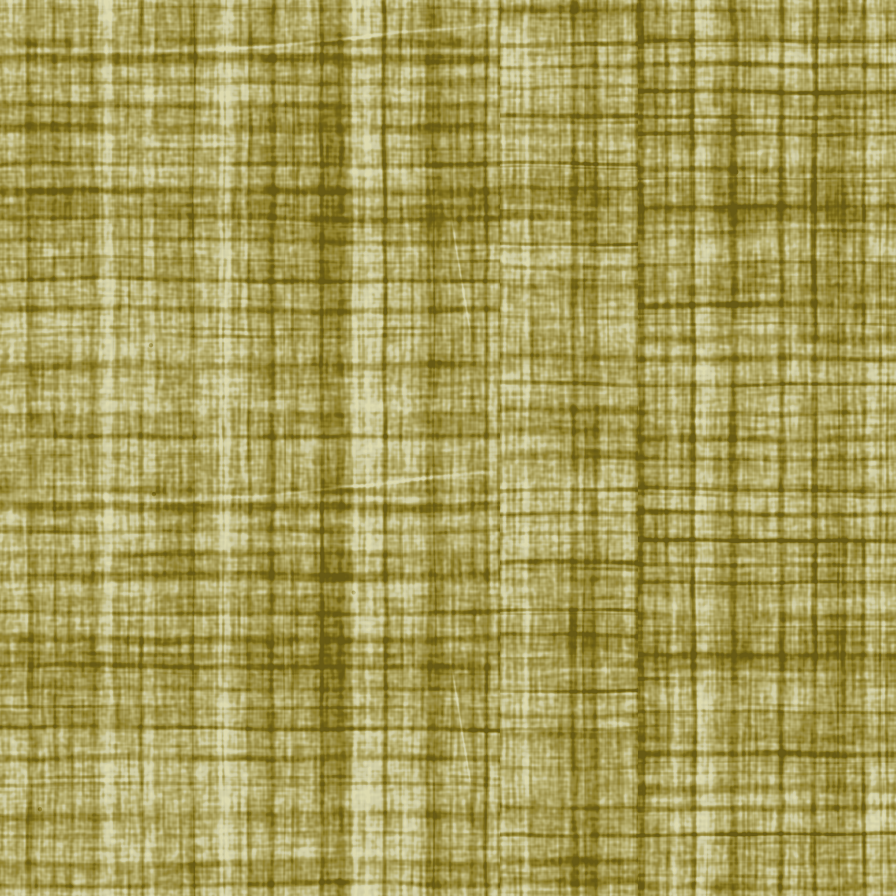
Reproduce this texture procedurally as a three.js fragment shader.

```glsl
#define REPEATS 2.0
#define COLUMNS 41.0
#define ROWS 18.0
#define SEAM_A 0.558
#define SEAM_B 0.712
#define BASE_TONE 3.75
#define COLUMN_DARK 2.8
#define ROW_DARK 3.3
#define STRIP_GAIN 1.6
#define WEAVE_GAIN 2.0
#define WEAR 1.0

varying vec2 vUv;

const vec3 UMBER = vec3(0.48, 0.42, 0.09);
const vec3 OLIVE = vec3(0.57, 0.51, 0.17);
const vec3 OCHRE = vec3(0.61, 0.56, 0.27);
const vec3 STRAW = vec3(0.68, 0.64, 0.37);
const vec3 REED = vec3(0.75, 0.72, 0.48);
const vec3 CREAM = vec3(0.81, 0.80, 0.64);

float hash(vec2 p) {
  vec3 q = fract(vec3(p.xyx) * vec3(0.1031, 0.1030, 0.0973));
  q += dot(q, q.yzx + 33.33);
  return fract((q.x + q.y) * q.z);
}

float corner(vec2 cell, vec2 offset) {
  float a = 6.2832 * hash(cell);
  return dot(vec2(cos(a), sin(a)), offset);
}

// Gradient noise, about -0.7 to 0.7
float noise(vec2 p) {
  vec2 i = floor(p), f = fract(p), e = vec2(1.0, 0.0);
  vec2 s = f * f * f * (f * (f * 6.0 - 15.0) + 10.0);
  return mix(mix(corner(i, f), corner(i + e, f - e), s.x),
             mix(corner(i + e.yx, f - e.yx), corner(i + 1.0, f - 1.0), s.x), s.y);
}

// Dark lines with jittered place, width and strength
float fibres(float u, float count, float seed) {
  u *= count;
  float sum = 0.0;
  for (int k = -1; k <= 1; k++) {
    float cell = floor(u) + float(k);
    float id = mod(cell, count);
    float centre = cell + 0.5 + 0.6 * (hash(vec2(id, seed)) - 0.5);
    float width = mix(0.07, 0.2, hash(vec2(id, seed + 1.0)));
    float d = abs(u - centre) / width;
    sum += mix(0.25, 1.0, hash(vec2(id, seed + 2.0))) * exp(-d * d * d);
  }
  return sum;
}

// Strips of random tone, -0.5 to 0.5
float strips(float u, float count, float seed) {
  u *= count;
  float i = floor(u);
  float a = hash(vec2(mod(i, count), seed));
  float b = hash(vec2(mod(i + 1.0, count), seed));
  return mix(a, b, smoothstep(0.4, 0.6, fract(u))) - 0.5;
}

float band(float u, float centre, float halfWidth) {
  return 1.0 - smoothstep(halfWidth - 0.002, halfWidth + 0.002, abs(u - centre));
}

float line(float d, float width) {
  return exp(-d * d / (width * width));
}

vec3 ramp(float t) {
  vec3 c = mix(UMBER, OLIVE, clamp(t, 0.0, 1.0));
  c = mix(c, OCHRE, clamp(t - 1.0, 0.0, 1.0));
  c = mix(c, STRAW, clamp(t - 2.0, 0.0, 1.0));
  c = mix(c, REED, clamp(t - 3.0, 0.0, 1.0));
  c = mix(c, CREAM, clamp(t - 4.0, 0.0, 1.0));
  return c * (1.0 + 0.1 * clamp(t, -1.5, 0.0) + 0.05 * clamp(t - 5.0, 0.0, 1.5));
}

void main() {
  vec2 p = vec2(vUv.x, 1.0 - vUv.y);
  float x = p.x + 0.003 * noise(p * vec2(6.0, 3.5)) + 0.0014 * noise(p * vec2(30.0, 11.0));
  float y = p.y + 0.006 * noise(p * vec2(4.0, 6.0) + 9.0) + 0.002 * noise(p * vec2(13.0, 30.0));
  float panel = step(SEAM_A, p.x) + step(SEAM_B, p.x);
  float row = y * REPEATS;
  float r = mod(y, 1.0 / REPEATS);
  float tone = BASE_TONE;

  // Upright and level strips of the two crossed layers
  tone += STRIP_GAIN * strips(x, 47.0, 3.0);
  tone += STRIP_GAIN * strips(row, 23.0, 11.0 + 7.0 * panel);
  tone += 1.4 * band(x, 0.122, 0.011) + 0.9 * band(x, 0.26, 0.016);
  tone += 0.9 * band(x, 0.408, 0.018) + 0.8 * band(x, 0.455, 0.014);
  tone += 1.3 * band(x, 0.575, 0.014) + 0.4 * band(x, 0.82, 0.07);
  tone -= 1.3 * band(x, 0.037, 0.006) + 1.0 * band(x, 0.37, 0.014) + 1.1 * band(x, 0.485, 0.009);
  tone -= 1.0 * band(x, 0.66, 0.008) + 0.9 * band(x, 0.727, 0.018) + 1.4 * band(x, 0.932, 0.007);
  tone -= (0.7 + noise(p * vec2(5.0, 3.0))) * band(r, 0.218, 0.028);

  // Fibres, fading unevenly along their length
  float fadeX = 1.0 + 0.9 * noise(vec2(x * 40.0, p.y * 9.0));
  float fadeY = 1.0 + 0.9 * noise(vec2(p.x * 9.0, y * 40.0) + 40.0);
  tone -= COLUMN_DARK * fadeX * (fibres(x, COLUMNS, 21.0) + 0.5 * fibres(x, 73.0, 31.0));
  tone -= ROW_DARK * fadeY * (fibres(row, ROWS, 41.0 + 5.0 * panel) + 0.4 * fibres(row, 31.0, 61.0 + 5.0 * panel));

  // Overlapped panel edges
  tone -= 1.2 * line(p.x - SEAM_A, 0.003) + 0.9 * line(p.x - SEAM_B, 0.004);

  // Folds and pale scratches in each repeat
  float leftPart = 1.0 - smoothstep(0.54, 0.57, p.x);
  float lift = 0.03 * smoothstep(0.2, 0.58, p.x);
  tone -= 2.6 * leftPart * line(r - 0.064, 0.0035);
  tone += 2.4 * leftPart * smoothstep(0.02, 0.4, p.x) * line(r - 0.057 + lift, 0.002);
  float scratch = smoothstep(0.23, 0.26, r) * (1.0 - smoothstep(0.36, 0.385, r));
  tone += 2.0 * scratch * line(p.x - 0.502 - 0.16 * (r - 0.23), 0.0013);

  // Cloudy wear and fine thread grain
  tone += WEAR * (noise(p * 7.0 + 3.0) + noise(p * 23.0) + 0.6 * noise(p * 60.0));
  float grain = noise(p * vec2(240.0, 34.0)) + 0.8 * noise(p * vec2(38.0, 220.0));
  tone += WEAVE_GAIN * (grain + 0.7 * noise(p * 190.0 + 5.0));

  // Sparse specks
  vec2 cell = floor(p * 14.0);
  vec2 spot = 0.25 + 0.5 * vec2(hash(cell + 5.0), hash(cell + 17.0));
  float speck = 1.0 - smoothstep(0.02, 0.045, length(fract(p * 14.0) - spot));
  tone -= 2.5 * speck * step(0.95, hash(cell + 71.0));

  gl_FragColor = vec4(ramp(tone), 1.0);
}
```
